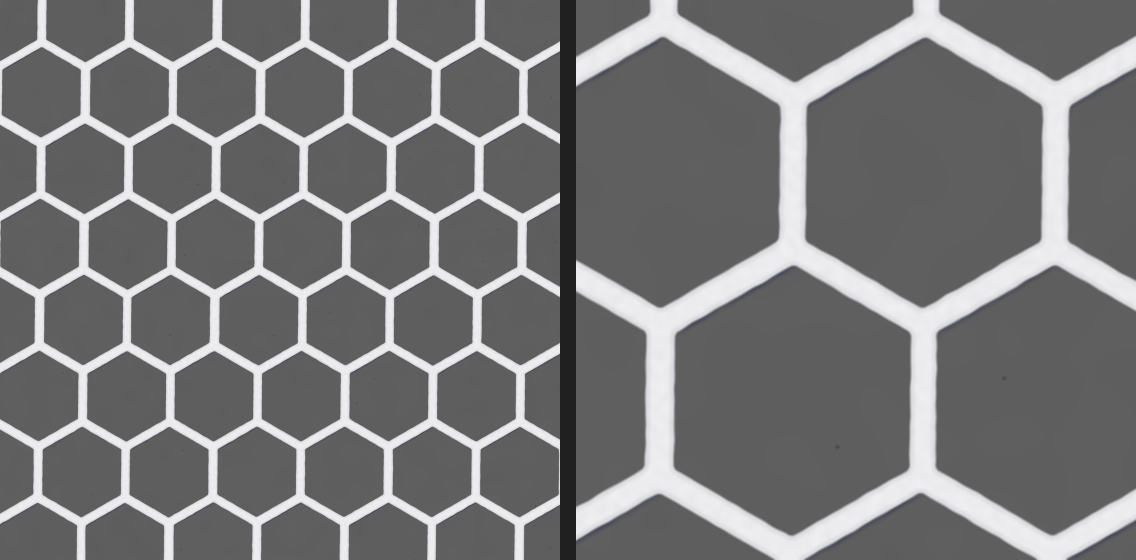
Left, the full canvas; right, a detail of the centre.
A WebGL 2 fragment shader for this pattern:

```glsl
#version 300 es
precision highp float;
// Dark grey hexagonal mosaic tiles set in slightly rough white grout.

uniform vec2 u_resolution;
out vec4 fragColor;

// Layout, in canvas units
const float PITCH = 0.15644;                  // spacing of tiles along a row
const vec2  FIRST_CENTER = vec2(0.2305, 0.8346);
const float LEAN = 0.009;                     // sideways drift of the rows
const float GROUT_WIDTH = 0.0160;
const float CORNER_RADIUS = 0.0045;
const float TILE_JITTER = 0.0007;
const float EDGE_ROUGHNESS = 0.0008;
const float EDGE_SOFTNESS = 0.0011;
const float BEVEL_WIDTH = 0.0045;
const float SHADOW_WIDTH = 0.0020;

// Colours
const vec3 TILE_COLOR   = vec3(0.370, 0.370, 0.370);
const vec3 GROUT_COLOR  = vec3(0.925, 0.925, 0.932);
const vec3 BEVEL_COLOR  = vec3(0.850, 0.852, 0.866);
const vec3 SHADOW_COLOR = vec3(0.270, 0.275, 0.335);
const vec2 SHADOW_SIDE  = vec2(-0.5, 0.866);  // upper-left edge of each tile

// Surface wear
const float TILE_VARIATION = 0.006;
const float TILE_MOTTLE = 0.008;
const float GROUT_GRAIN = 0.025;
const float SPECK_GRID = 38.0;
const float SPECK_CHANCE = 0.035;
const float SPECK_RADIUS = 0.0011;

vec2 hash2(vec2 p) {
    vec3 q = fract(vec3(p.xyx) * vec3(0.1031, 0.1030, 0.0973));
    q += dot(q, q.yzx + 33.33);
    return fract((q.xx + q.yz) * q.zy);
}

// Gradient noise, roughly -0.7 to 0.7
float gradientDot(vec2 cell, vec2 corner, vec2 f) {
    return dot(hash2(cell + corner) * 2.0 - 1.0, f - corner);
}

float gradientNoise(vec2 p) {
    vec2 cell = floor(p), f = p - cell;
    vec2 u = f * f * f * (f * (f * 6.0 - 15.0) + 10.0);
    float low  = mix(gradientDot(cell, vec2(0, 0), f), gradientDot(cell, vec2(1, 0), f), u.x);
    float high = mix(gradientDot(cell, vec2(0, 1), f), gradientDot(cell, vec2(1, 1), f), u.x);
    return mix(low, high, u.y);
}

// Signed distance to a hexagon with corners at top and bottom
float hexagonDistance(vec2 p, float apothem) {
    const vec3 k = vec3(-0.8660254, 0.5, 0.5773503);
    p = abs(p.yx);
    p -= 2.0 * min(dot(k.xy, p), 0.0) * k.xy;
    p -= vec2(clamp(p.x, -k.z * apothem, k.z * apothem), apothem);
    return length(p) * sign(p.y);
}

// Offset from the nearest centre of two interleaved rectangular lattices
vec2 hexLocal(vec2 p) {
    vec2 size = PITCH * vec2(1.0, 1.7320508);
    vec2 a = p - size * floor(p / size + 0.5);
    vec2 b = p - size * (floor(p / size) + 0.5);
    return dot(a, a) < dot(b, b) ? a : b;
}

// Coverage of sparse round specks
float specks(vec2 p, float blur) {
    vec2 cell = floor(p * SPECK_GRID);
    vec2 center = (cell + 0.2 + 0.6 * hash2(cell + 71.0)) / SPECK_GRID;
    float present = step(hash2(cell + 19.0).x, SPECK_CHANCE);
    return present * (1.0 - smoothstep(-blur, blur, length(p - center) - SPECK_RADIUS));
}

void main() {
    vec2 uv = gl_FragCoord.xy / u_resolution.y;
    float blur = max(EDGE_SOFTNESS, 0.75 / u_resolution.y);

    // Tile cell and its own random values
    vec2 p = uv - FIRST_CENTER;
    p.x -= LEAN * p.y;
    vec2 local = hexLocal(p);
    vec2 id = floor((p - local) / (PITCH * vec2(0.5, 0.8660254)) + 0.5);
    vec2 random = hash2(id + 40.0);
    local -= (random - 0.5) * 2.0 * TILE_JITTER;

    // Tile outline with a slightly ragged edge
    float apothem = 0.5 * (PITCH - GROUT_WIDTH) - CORNER_RADIUS;
    float d = hexagonDistance(local, apothem) - CORNER_RADIUS;
    d += EDGE_ROUGHNESS * gradientNoise(uv * 95.0);

    // Tile face
    vec3 tile = TILE_COLOR + (random.y - 0.5) * TILE_VARIATION;
    tile += TILE_MOTTLE * gradientNoise(uv * 24.0 + 9.0);
    float speckTone = hash2(floor(uv * SPECK_GRID) + 5.0).x > 0.85 ? 0.25 : -0.08;
    tile += speckTone * specks(uv, blur);

    // Shadow under the grout along one side of the tile
    float facing = dot(local, SHADOW_SIDE) / max(length(local), 0.001);
    float shadow = smoothstep(0.83, 0.91, facing) * smoothstep(-2.0 * SHADOW_WIDTH, 0.0, d);
    shadow *= clamp(0.8 + 0.8 * gradientNoise(uv * 70.0 + 31.0), 0.0, 1.0);
    tile = mix(tile, SHADOW_COLOR, shadow);

    // Grout, darker where it curves down to the tile
    vec3 grout = mix(BEVEL_COLOR, GROUT_COLOR, smoothstep(0.0, BEVEL_WIDTH, d));
    grout += GROUT_GRAIN * gradientNoise(uv * 150.0 + 57.0);

    fragColor = vec4(mix(tile, grout, smoothstep(-blur, blur, d)), 1.0);
}
```
